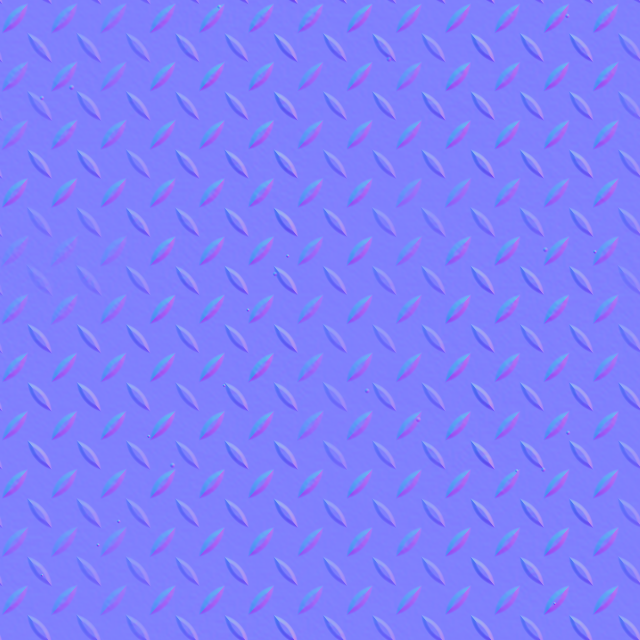
Write a Shadertoy shader that draws this texture map.

```glsl
const vec2 GRID = vec2(13.0, 11.0);      // lug pairs across and down
const vec2 RISING_CENTRE = vec2(0.305, 0.685);
const vec2 FALLING_CENTRE = vec2(0.805, 0.18);
const vec2 WORN_CENTRE = vec2(0.085, 0.585);

float hash(vec2 p) {
    return fract(sin(dot(p, vec2(127.1, 311.7))) * 43758.5453);
}

// Value noise that wraps after one canvas
float tileNoise(vec2 p, float cells, float seed) {
    vec2 q = p * cells;
    vec2 i = floor(q);
    vec2 f = fract(q);
    f = f * f * (3.0 - 2.0 * f);
    vec2 a = mod(i, cells) + seed;
    vec2 b = mod(i + 1.0, cells) + seed;
    return mix(mix(hash(a), hash(vec2(b.x, a.y)), f.x),
               mix(hash(vec2(a.x, b.y)), hash(b), f.x), f.y);
}

// Depth inside a pointed lens, positive within
float lensDepth(vec2 p, float halfLength, float halfWidth) {
    float radius = (halfLength * halfLength + halfWidth * halfWidth) / (2.0 * halfWidth);
    return radius - length(vec2(abs(p.x) + radius - halfWidth, p.y));
}

// Rubbed-down area: 0 intact, 1 fully worn
float wornPatch(vec2 p) {
    vec2 d = abs(fract(p - WORN_CENTRE + 0.5) - 0.5);
    float spot = 1.0 - smoothstep(0.02, 0.16, length(d * vec2(0.85, 1.15)));
    float broad = smoothstep(0.6, 0.95, tileNoise(p, 6.0, 17.0));
    return max(spot, 0.4 * broad);
}

// One lattice of lugs: x = raised amount, y = surface roughness
vec2 lugs(vec2 p, vec2 centre, vec2 axis, vec2 halfSize, float ramp, float seed) {
    vec2 q = p * GRID - centre;
    vec2 cell = floor(q + 0.5);
    vec2 local = (q - cell) / GRID;
    vec2 id = mod(cell, GRID) + seed;
    vec2 lensSpace = vec2(dot(local, vec2(axis.y, -axis.x)), dot(local, axis));

    float worn = wornPatch((cell + centre) / GRID);
    float columnFade = hash(vec2(id.x, seed * 3.7));
    float strength = 0.72 + 0.2 * columnFade + 0.16 * hash(id);
    strength *= 1.0 - 0.72 * worn;

    float softness = 0.0012 + 0.002 * worn;
    float depth = lensDepth(lensSpace, halfSize.y, halfSize.x * (0.94 + 0.12 * hash(id + 5.3)));
    float raised = smoothstep(-softness, ramp, depth);
    return vec2(raised * strength, raised * hash(id + 9.1));
}

// Sparse little beads of metal
float specks(vec2 p, float cells) {
    vec2 q = p * cells;
    vec2 id = mod(floor(q), cells);
    vec2 centre = 0.2 + 0.6 * vec2(hash(id + 2.7), hash(id + 8.4));
    float present = step(0.955, hash(id + 31.0));
    float radius = mix(0.002, 0.0045, hash(id + 14.2));
    float d = length(fract(q) - centre) / cells;
    return present * (1.0 - smoothstep(0.0, radius, d));
}

float plateHeight(vec2 p) {
    vec2 rising = lugs(p, RISING_CENTRE, normalize(vec2(0.66, 0.755)),
                       vec2(0.0098, 0.0295), 0.0085, 3.0);
    vec2 falling = lugs(p, FALLING_CENTRE, normalize(vec2(-0.64, 0.77)),
                        vec2(0.0084, 0.0285), 0.0062, 47.0);
    float height = 0.0029 * rising.x + 0.0021 * falling.x;

    // Fine casting grain, rougher on some lug tops
    float grain = tileNoise(p, 190.0, 5.0) + 0.9 * tileNoise(p, 96.0, 23.0);
    float roughness = 1.0 + 2.2 * (rising.y + falling.y);
    roughness *= 0.7 + 0.6 * tileNoise(p, 7.0, 41.0);
    height += 0.00012 * roughness * grain;

    // Gentle dents and beads
    height += 0.0004 * tileNoise(p, 14.0, 61.0);
    return height + 0.0011 * specks(p, 24.0);
}

// Surface normal from central differences
vec3 plateNormal(vec2 p, float offset) {
    vec2 e = vec2(offset, 0.0);
    vec2 slope = vec2(plateHeight(p + e.xy) - plateHeight(p - e.xy),
                      plateHeight(p + e.yx) - plateHeight(p - e.yx)) / (2.0 * offset);
    return normalize(vec3(-slope, 1.0));
}

void mainImage(out vec4 fragColor, in vec2 fragCoord) {
    vec2 uv = fragCoord / iResolution.xy;
    vec3 normal = plateNormal(uv, 0.001);
    fragColor = vec4(0.5 + 0.5 * normal * vec3(1.0, 1.0, 0.985), 1.0);
}
```
